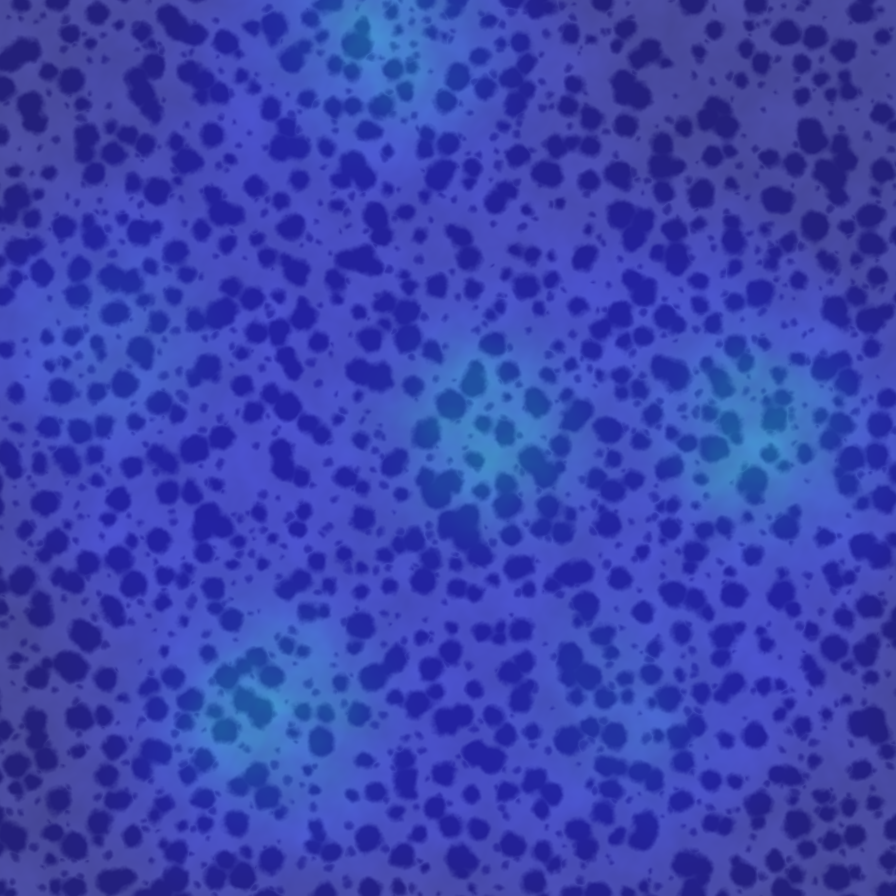
Reproduce this texture procedurally as a Shadertoy shader.

```glsl
// Soft dark blue speckles over a violet-blue ground with glowing teal patches.
#define BLOB_CELLS 31.0
#define DOT_CELLS 52.0
#define BLOB_SHARE 0.88
#define DOT_SHARE 0.55
#define EDGE 0.0042
#define WARP 0.0035
#define GLOW_SIZE 0.068
#define HALO_SIZE 0.15
#define MERGE 14.0

const vec3 GROUND_DULL = vec3(0.285, 0.29, 0.62);
const vec3 GROUND_BLUE = vec3(0.285, 0.305, 0.78);
const vec3 GROUND_TEAL = vec3(0.26, 0.60, 0.80);
const vec3 SPECK_DULL = vec3(0.13, 0.115, 0.47);
const vec3 SPECK_BLUE = vec3(0.13, 0.12, 0.625);
const vec3 SPECK_TEAL = vec3(0.11, 0.41, 0.63);

vec3 hash3(vec2 p) {
    vec3 q = fract(p.xyx * vec3(0.1031, 0.1030, 0.0973));
    q += dot(q, q.yxz + 33.33);
    return fract((q.xxy + q.yzz) * q.zyx);
}

// Layered sines, roughly -1 to 1
float waves(vec2 p) {
    float sum = 0.0, amp = 0.5;
    for (int i = 0; i < 4; i++) {
        sum += amp * sin(p.x + 1.7 * sin(p.y * 0.8)) * cos(p.y + 1.3 * sin(p.x * 0.7));
        p = mat2(1.2, 1.5, -1.5, 1.2) * p + 2.3;
        amp *= 0.6;
    }
    return sum;
}

// Cellular discs of random radius, merged smoothly; signed distance in canvas units
float specks(vec2 uv, float cells, float share, vec2 radii, float seed) {
    vec2 p = uv * cells, cell = floor(p);
    float sum = 1e-6;
    for (int y = -1; y <= 1; y++)
    for (int x = -1; x <= 1; x++) {
        vec2 id = cell + vec2(x, y);
        vec3 place = hash3(id + seed);
        vec3 traits = hash3(id + seed + 57.0);
        float radius = mix(radii.x, radii.y, traits.x);
        float d = length(p - id - place.xy) - radius;
        sum += step(traits.y, share) * exp(-MERGE * d);
    }
    return -log(sum) / (MERGE * cells);
}

// Teal glow in x, wide blue halo in y: one centre patch and a spiral ring of five
vec2 patches(vec2 uv) {
    vec2 centre = vec2(0.54, 0.52);
    vec2 light = vec2(0.0);
    for (int i = 0; i < 6; i++) {
        float k = float(i);
        float angle = 1.83 + 1.117 * k;
        float reach = i < 5 ? 0.46 - 0.038 * k : 0.0;
        float power = i < 5 ? 0.64 + 0.28 * cos(3.14159 * k) : 0.95;
        vec2 away = uv - centre - reach * vec2(cos(angle), sin(angle));
        float d2 = dot(away, away);
        light.x += power * exp(-d2 / (2.0 * GLOW_SIZE * GLOW_SIZE));
        light.y += exp(-d2 / (2.0 * HALO_SIZE * HALO_SIZE));
    }
    return light;
}

void mainImage(out vec4 fragColor, in vec2 fragCoord) {
    vec2 uv = fragCoord / min(iResolution.x, iResolution.y);
    float pixel = 1.0 / min(iResolution.x, iResolution.y);

    // Irregular outlines and clumping
    vec2 bent = uv + WARP * vec2(waves(uv * 95.0), waves(uv.yx * 95.0 + 8.0));
    float clump = 0.003 * waves(uv * 38.0 + 4.0);

    // Large blobs and fainter small dots
    float soft = max(EDGE, pixel);
    float blob = specks(bent, BLOB_CELLS, BLOB_SHARE, vec2(0.18, 0.49), 11.0) + clump;
    float dots = specks(bent, DOT_CELLS, DOT_SHARE, vec2(0.08, 0.26), 83.0);
    float dark = 1.0 - smoothstep(-soft, soft, blob);
    float faint = 0.7 * (1.0 - smoothstep(-soft * 0.7, soft * 0.7, dots));
    dark = max(dark, faint);

    // Regional lighting
    vec2 light = patches(uv + 0.025 * vec2(waves(uv * 12.0), waves(uv * 12.0 + 5.0)));
    float glow = clamp(light.x * (0.82 + 0.35 * waves(uv * 24.0)), 0.0, 1.0);
    float halo = smoothstep(0.05, 0.85, light.y + 0.15 * waves(uv * 9.0 + 1.0));

    // Colour of ground and specks under that light
    vec3 ground = mix(mix(GROUND_DULL, GROUND_BLUE, halo), GROUND_TEAL, glow);
    vec3 speck = mix(mix(SPECK_DULL, SPECK_BLUE, halo), SPECK_TEAL, glow);
    ground *= 1.0 + 0.07 * waves(uv * 30.0 + 9.0);
    fragColor = vec4(mix(ground, speck, dark * 0.95), 1.0);
}
```
